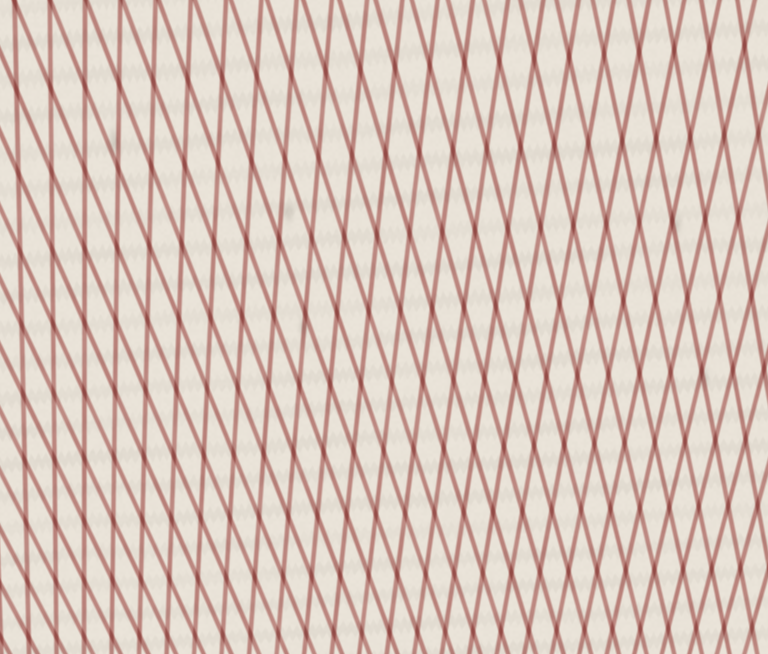
Give the GLSL for this pattern, as a WebGL 2 fragment shader.

```glsl
#version 300 es
precision highp float;
// Two fans of thin red lines cross into a net of tall diamonds on cream paper.
// Each fan is straight lines, evenly indexed, closing in toward the bottom;
// the inks multiply at crossings, over faint slanted bands and a few smudges.

uniform vec2 u_resolution;
out vec4 outColor;

// Fan: x of line 0 at the top, its lean, top spacing, closing rate (canvas widths)
#define STEEP_FAN vec4(0.1107, -0.0015, 0.0459, 0.2577)
#define LEANING_FAN vec4(0.0182, 0.417, 0.0471, 0.2757)
#define LINE_WIDTH 0.0060
#define LINE_SOFTNESS 0.0013
#define PAPER vec3(0.915, 0.890, 0.848)
#define INK vec3(0.80, 0.585, 0.58)
#define BAND_SPACING 0.050
#define BAND_TILT 0.075
#define BAND_SHADE 0.032
#define SMUDGE_CELL 0.17
#define SMUDGE_SHADE 0.085

float hash(vec2 p) {
  vec3 q = fract(p.xyx * vec3(0.1031, 0.1030, 0.0973));
  q += dot(q, q.yzx + 33.33);
  return fract((q.x + q.y) * q.z);
}

float noise(vec2 p) {
  vec2 cell = floor(p), f = fract(p);
  f = f * f * (3.0 - 2.0 * f);
  float low = mix(hash(cell), hash(cell + vec2(1, 0)), f.x);
  float high = mix(hash(cell + vec2(0, 1)), hash(cell + vec2(1, 1)), f.x);
  return mix(low, high, f.y);
}

// Ink coverage of the fan's nearest line
float fanInk(vec2 p, vec4 fan, float seed, float pixel) {
  float spacing = fan.z * (1.0 - fan.w * p.y);
  float u = (p.x - fan.x - fan.y * p.y) / spacing;
  float index = floor(u + 0.5);
  float lean = fan.y - index * fan.z * fan.w;
  float dist = abs(u - index) * spacing / sqrt(1.0 + lean * lean);

  // Lines thin slightly with their spacing and vary from one to the next
  float wear = noise(vec2(index * 7.3 + seed, p.y * 28.0));
  float halfWidth = 0.5 * LINE_WIDTH * mix(0.82, 1.0, spacing / fan.z);
  halfWidth *= 0.96 + 0.08 * hash(vec2(index + 50.0, seed));
  float soft = LINE_SOFTNESS + 0.5 * pixel;
  float cover = 1.0 - smoothstep(halfWidth - soft, halfWidth + soft, dist);
  return cover * (0.93 + 0.14 * wear);
}

// Faint, finely ribbed bands that climb to the right
float bandShade(vec2 p) {
  float v = (p.y + BAND_TILT * p.x) * (1.0 + 0.15 * p.y) / BAND_SPACING;
  float ribs = sin(p.x * 620.0 + 3.0 * noise(p * 30.0));
  float wave = sin(6.2832 * v + 0.5 * ribs + 0.8 * noise(p * 9.0));
  float strength = 0.45 + 0.55 * noise(vec2(p.x * 7.0, v * 1.3));
  return smoothstep(0.0, 0.9, wave) * strength;
}

// Sparse soft marks, at most one per cell
float smudgeShade(vec2 p) {
  vec2 home = floor(p / SMUDGE_CELL);
  float shade = 0.0;
  for (int j = -1; j <= 1; j++) {
    for (int i = -1; i <= 1; i++) {
      vec2 cell = home + vec2(i, j);
      vec2 key = cell + 17.0;
      vec2 centre = (cell + vec2(hash(key), hash(key + 41.0))) * SMUDGE_CELL;
      vec2 radius = vec2(0.006, mix(0.007, 0.017, hash(key + 83.0)));
      vec2 d = (p - centre) / radius;
      shade += step(0.76, hash(key + 127.0)) * exp(-dot(d, d));
    }
  }
  return shade;
}

void main() {
  // Canvas widths, with y measured down from the top edge
  float pixel = 1.0 / u_resolution.x;
  vec2 p = vec2(gl_FragCoord.x, u_resolution.y - gl_FragCoord.y) * pixel;

  // Paper
  vec3 color = PAPER - BAND_SHADE * bandShade(p);
  color -= SMUDGE_SHADE * smudgeShade(p);
  color += 0.012 * (noise(p * 260.0) - 0.5);

  // Translucent lines
  color *= mix(vec3(1.0), INK, fanInk(p, STEEP_FAN, 3.0, pixel));
  color *= mix(vec3(1.0), INK, fanInk(p, LEANING_FAN, 19.0, pixel));

  outColor = vec4(color, 1.0);
}
```
